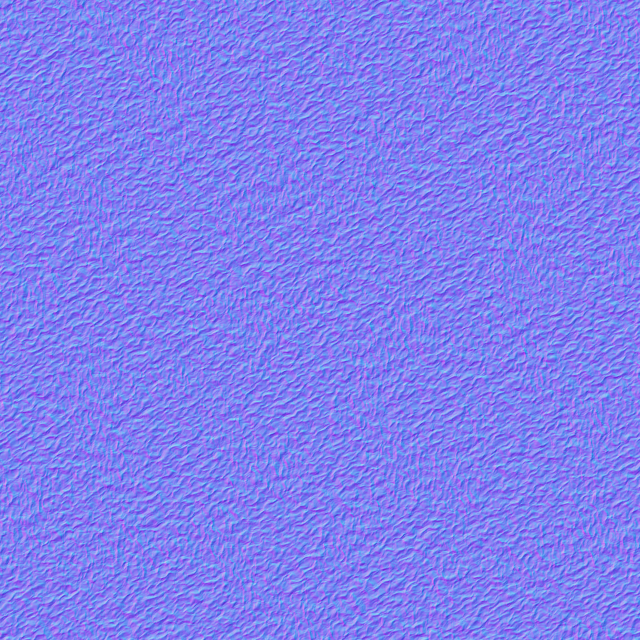
A WebGL 1 fragment shader for this texture map:

```glsl
precision highp float;

uniform vec2 u_resolution;

const float SLOPE_STEP = 0.0009;
const float RELIEF = 0.35;
const float SWELL_FREQ = 55.0;
const float WRINKLE_FREQ = 165.0;
const float GRAIN_FREQ = 310.0;

// Random unit vector for a lattice point
vec2 latticeGradient(vec2 cell) {
  vec3 q = fract(cell.xyx * vec3(0.1031, 0.1030, 0.0973));
  q += dot(q, q.yzx + 33.33);
  float angle = 6.2832 * fract((q.x + q.y) * q.z);
  return vec2(cos(angle), sin(angle));
}

float gradientNoise(vec2 p) {
  vec2 cell = floor(p);
  vec2 f = p - cell;
  vec2 u = f * f * f * (f * (f * 6.0 - 15.0) + 10.0);
  vec2 e = vec2(1.0, 0.0);
  float a = dot(latticeGradient(cell), f);
  float b = dot(latticeGradient(cell + e.xy), f - e.xy);
  float c = dot(latticeGradient(cell + e.yx), f - e.yx);
  float d = dot(latticeGradient(cell + e.xx), f - e.xx);
  return mix(mix(a, b, u.x), mix(c, d, u.x), u.y);
}

// Noise drawn out along one direction, with unit slope across it
float folds(vec2 p, float angle, float freq, float squash, float seed) {
  float c = cos(angle);
  float s = sin(angle);
  vec2 along = vec2((c * p.x + s * p.y) * squash, c * p.y - s * p.x);
  return gradientNoise(along * freq + seed) / freq;
}

// Sharpens one side of the folds into creases
float crease(float n) {
  return n - 0.25 * abs(n);
}

float wrinkleHeight(vec2 p) {
  // Crinkle the folds
  vec2 bend = vec2(gradientNoise(p * 75.0 + 11.3),
                   gradientNoise(p * 75.0 + 57.9));
  vec2 q = p + 0.0035 * bend;

  // Slanted folds give way to upright ones in patches
  float slanted = folds(q, 0.55, WRINKLE_FREQ, 0.55, 203.7);
  float upright = folds(q, 1.5, WRINKLE_FREQ, 0.55, 341.2);
  float patches = smoothstep(-0.2, 0.5, gradientNoise(p * 9.0 + 83.1));
  float wrinkles = slanted * sqrt(1.0 - patches) + upright * sqrt(patches);

  // Soft swells below and fine grain on top
  float swell = folds(q, 0.5, SWELL_FREQ, 0.7, 127.4);
  float grain = folds(q, 0.6, GRAIN_FREQ, 0.8, 419.6);
  return crease(wrinkles) + 0.32 * swell + 0.36 * grain;
}

// Packs the slope as a normal with green pointing down
vec3 normalColour(vec2 slope) {
  vec3 normal = normalize(vec3(-slope.x, slope.y, 1.0));
  vec2 tilt = 0.5 * normal.xy;
  float facing = tilt.x + tilt.y;
  float blue = 0.95 + 0.12 * facing - 0.3 * facing * facing;
  return vec3(0.503 + tilt.x, 0.503 + tilt.y, blue);
}

void main() {
  vec2 uv = gl_FragCoord.xy / u_resolution;

  // Slope by finite differences
  float here = wrinkleHeight(uv);
  float right = wrinkleHeight(uv + vec2(SLOPE_STEP, 0.0));
  float above = wrinkleHeight(uv + vec2(0.0, SLOPE_STEP));
  vec2 slope = RELIEF * (vec2(right, above) - here) / SLOPE_STEP;

  gl_FragColor = vec4(normalColour(slope), 1.0);
}
```
